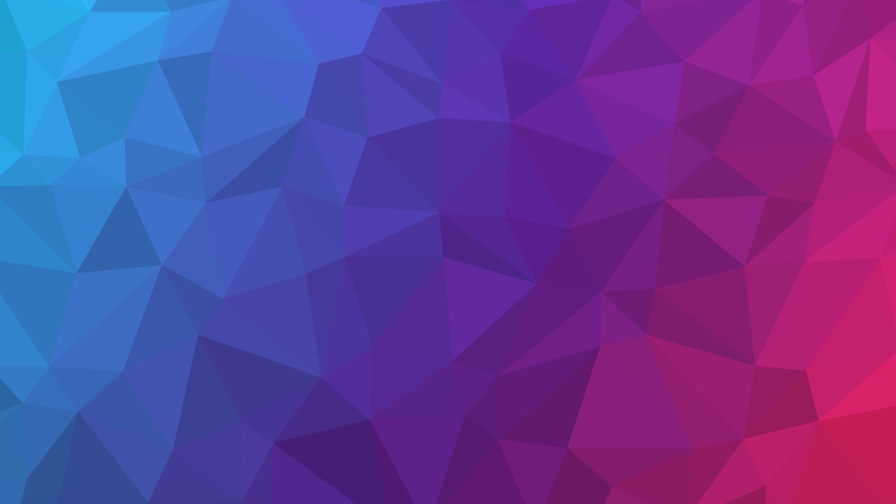
A WebGL 1 fragment shader for this background:

```glsl
precision highp float;

// Low-poly backdrop: a jittered grid of corners, each cell split into two
// flat facets. A facet takes its tint from a cyan-violet-crimson gradient
// sampled at its centre, with a small random change of brightness.

uniform vec2 u_resolution;

const float ROWS = 6.8;      // grid cells over the canvas height
const float JITTER = 0.74;   // spread of a corner around its grid node
const float CONTRAST = 0.22; // brightness range between facets

float hash(vec2 p) {
  vec3 q = fract(vec3(p.xyx) * 0.1031);
  q += dot(q, q.yzx + 33.33);
  return fract((q.x + q.y) * q.z);
}

// Jittered corner belonging to a grid node
vec2 corner(vec2 node) {
  vec2 r = vec2(hash(node + 41.3), hash(node + 87.9));
  return node + JITTER * (r - 0.5);
}

float cross2(vec2 a, vec2 b) {
  return a.x * b.y - a.y * b.x;
}

// Signed double area, positive when counter-clockwise
float area(vec2 a, vec2 b, vec2 c) {
  return cross2(b - a, c - a);
}

// Distance to the line a-b, positive on its left
float leftOf(vec2 p, vec2 a, vec2 b) {
  return cross2(b - a, p - a) / max(length(b - a), 1e-4);
}

// Six evenly spaced colours along x
vec3 ramp(float x, vec3 a, vec3 b, vec3 c, vec3 d, vec3 e, vec3 f) {
  float t = clamp(x, 0.0, 1.0) * 5.0;
  vec3 col = mix(a, b, min(t, 1.0));
  col = mix(col, c, clamp(t - 1.0, 0.0, 1.0));
  col = mix(col, d, clamp(t - 2.0, 0.0, 1.0));
  col = mix(col, e, clamp(t - 3.0, 0.0, 1.0));
  return mix(col, f, clamp(t - 4.0, 0.0, 1.0));
}

// Base gradient over the canvas, blended between three horizontal ramps
vec3 gradient(vec2 uv) {
  vec3 top = ramp(uv.x,
    vec3(0.13, 0.73, 0.93), vec3(0.23, 0.52, 0.85), vec3(0.29, 0.31, 0.75),
    vec3(0.36, 0.16, 0.66), vec3(0.53, 0.14, 0.58), vec3(0.66, 0.13, 0.52));
  vec3 middle = ramp(uv.x,
    vec3(0.18, 0.53, 0.80), vec3(0.24, 0.37, 0.71), vec3(0.28, 0.23, 0.64),
    vec3(0.36, 0.12, 0.56), vec3(0.52, 0.12, 0.47), vec3(0.75, 0.12, 0.43));
  vec3 bottom = ramp(uv.x,
    vec3(0.18, 0.38, 0.63), vec3(0.25, 0.23, 0.57), vec3(0.31, 0.10, 0.49),
    vec3(0.43, 0.10, 0.43), vec3(0.62, 0.11, 0.38), vec3(0.83, 0.12, 0.32));
  float y = clamp(uv.y, 0.0, 1.0) * 2.0;
  return mix(mix(bottom, middle, min(y, 1.0)), top, max(y - 1.0, 0.0));
}

// Facet colour in rgb, weighted by its smooth coverage in alpha
vec4 facet(vec2 p, vec2 a, vec2 b, vec2 c, vec2 id, vec2 extent, float pixel) {
  float d = min(leftOf(p, a, b), min(leftOf(p, b, c), leftOf(p, c, a)));
  float cover = clamp(0.5 + d / pixel, 0.0, 1.0);
  vec3 tint = gradient((a + b + c) / (3.0 * extent));
  tint *= 1.0 + CONTRAST * (hash(id) - 0.5);
  return vec4(tint, 1.0) * cover;
}

// Both facets of a cell, split along the diagonal with the fuller triangles
vec4 cellFacets(vec2 p, vec2 cell, vec2 extent, float pixel) {
  vec2 a = corner(cell);
  vec2 b = corner(cell + vec2(1.0, 0.0));
  vec2 c = corner(cell + vec2(1.0, 1.0));
  vec2 d = corner(cell + vec2(0.0, 1.0));
  vec2 id = cell + 17.0;
  float splitAC = min(area(a, b, c), area(a, c, d));
  float splitBD = min(area(a, b, d), area(b, c, d));
  if (splitAC > splitBD) {
    return facet(p, a, b, c, id, extent, pixel)
         + facet(p, a, c, d, id + 0.5, extent, pixel);
  }
  return facet(p, a, b, d, id, extent, pixel)
       + facet(p, b, c, d, id + 0.5, extent, pixel);
}

void main() {
  float pixel = ROWS / u_resolution.y;
  vec2 p = gl_FragCoord.xy * pixel;
  vec2 extent = u_resolution * pixel;
  vec2 home = floor(p);

  // Gather the facets of the surrounding cells
  vec4 sum = vec4(0.0);
  for (int j = -1; j <= 1; j++) {
    for (int i = -1; i <= 1; i++) {
      vec2 cell = home + vec2(float(i), float(j));
      sum += cellFacets(p, cell, extent, pixel);
    }
  }
  gl_FragColor = vec4(sum.rgb / max(sum.a, 1e-3), 1.0);
}
```
